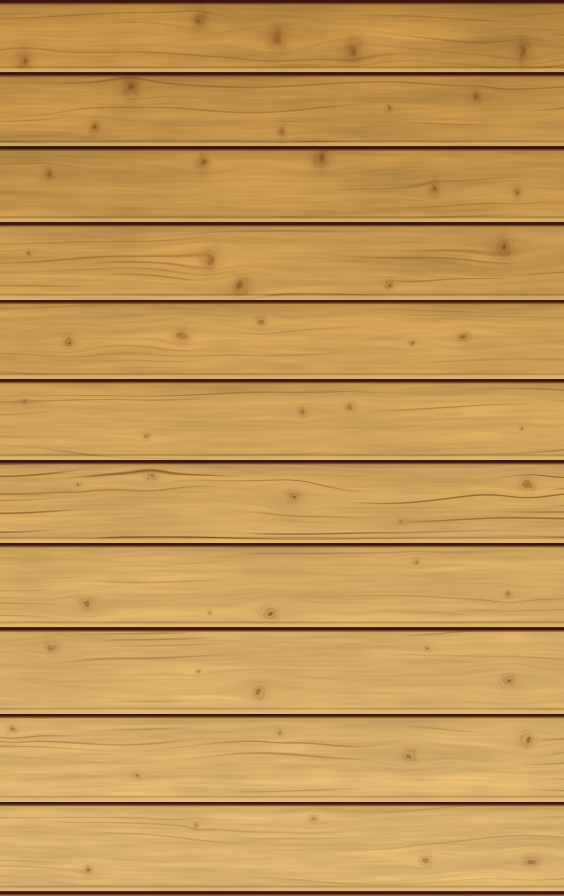
A Shadertoy shader for this texture:

```glsl
// Eleven horizontal pine cladding boards, growing slightly taller downwards.
// Each board has stretched-noise grain that bends around hashed knots, fine
// cracks, a pale lower lip and a dark shadow gap under the board above.

const float BOARD_HEIGHT = 0.0797;  // first board, in canvas heights
const float BOARD_GROWTH = 0.000977;
const float GAP_WIDTH = 0.0036;
const float LIP_WIDTH = 0.0045;
const int KNOTS = 5;

const vec3 WOOD_TOP = vec3(0.745, 0.555, 0.270);
const vec3 WOOD_BOTTOM = vec3(0.845, 0.695, 0.430);
const vec3 KNOT_BROWN = vec3(0.47, 0.27, 0.10);
const vec3 GAP_DARK = vec3(0.23, 0.09, 0.04);
const vec3 GAP_BROWN = vec3(0.41, 0.24, 0.11);
const vec3 LIP_PALE = vec3(0.88, 0.73, 0.44);

float hash(vec2 p) {
    vec3 q = fract(p.xyx * vec3(0.1031, 0.1030, 0.0973));
    q += dot(q, q.yzx + 33.33);
    return fract((q.x + q.y) * q.z);
}

float noise(vec2 p) {
    vec2 i = floor(p), f = fract(p);
    f = f * f * (3.0 - 2.0 * f);
    return mix(mix(hash(i), hash(i + vec2(1, 0)), f.x),
               mix(hash(i + vec2(0, 1)), hash(i + vec2(1, 1)), f.x), f.y);
}

float fbm(vec2 p) {
    float sum = 0.0, gain = 0.5;
    for (int i = 0; i < 4; i++) {
        sum += gain * noise(p);
        p = p * 2.03 + 17.3;
        gain *= 0.5;
    }
    return sum;
}

// Distance from the top to the upper edge of a board
float boardTop(float index) {
    return index * (BOARD_HEIGHT + BOARD_GROWTH * index);
}

float boardIndex(float y) {
    float a = BOARD_HEIGHT;
    return floor((sqrt(a * a + 4.0 * BOARD_GROWTH * y) - a) / (2.0 * BOARD_GROWTH));
}

// xy = knot centre on the board, z = radius
vec3 knotAt(float board, float k, float width, float height) {
    vec2 seed = vec2(board * 7.0 + 3.0, k * 13.0 + 5.0);
    float x = (k + 0.1 + 0.8 * hash(seed)) / float(KNOTS) * width;
    float y = mix(0.15, 0.85, hash(seed + 41.0)) * height;
    float size = hash(seed + 83.0);
    return vec3(x, y, mix(0.0025, 0.010, size * size));
}

// Ringed spot with a dark core; older upper boards show smudges instead
float knotShade(vec2 d, float r, float smudge, float seed) {
    d += r * 0.7 * (vec2(noise(d / r + seed), noise(d / r + seed + 9.0)) - 0.5);
    float dist = length(d * vec2(1.0, mix(1.15, 0.65, smudge))) / r;
    float rings = (0.5 + 0.5 * sin(dist * 11.0 + seed)) * exp(-dist * dist * 0.9);
    float core = exp(-dist * dist * 7.0);
    float stain = exp(-dist * dist * 0.8);
    return 0.38 * rings * (1.0 - 0.6 * smudge) + 0.45 * core + mix(0.18, 0.45, smudge) * stain;
}

// Thin dark contour lines of the bent grain, broken up along the board
float cracks(vec2 q, float board, float pixel) {
    float level = q.y * 150.0 + 2.5 * noise(vec2(q.x * 7.0, q.y * 25.0 + board * 9.0));
    float lane = floor(level);
    float line = abs(fract(level) - 0.5) / 150.0;
    float patchy = noise(vec2(q.x * 6.0 + board * 31.0, lane * 5.7 + board));
    return smoothstep(0.0006 + pixel, 0.0, line) * smoothstep(0.62, 0.88, patchy);
}

void mainImage(out vec4 fragColor, in vec2 fragCoord) {
    float pixel = 1.0 / iResolution.y;
    float width = iResolution.x * pixel;
    vec2 p = vec2(fragCoord.x, iResolution.y - fragCoord.y) * pixel;

    // Board-local position
    float board = boardIndex(p.y);
    float height = boardTop(board + 1.0) - boardTop(board);
    vec2 q = vec2(p.x, p.y - boardTop(board));
    float smudge = 1.0 - smoothstep(1.0, 6.0, board);
    float crackAmount = mix(0.25, 0.5, hash(vec2(board, 61.0)))
                      + 0.5 * smoothstep(1.0, 0.0, abs(board - 6.0));

    // Knots darken the wood and push the grain aside
    float knots = 0.0, bend = 0.0;
    for (int i = 0; i < KNOTS; i++) {
        vec3 knot = knotAt(board, float(i), width, height);
        vec2 d = q - knot.xy;
        vec2 reach = d / (knot.z * vec2(4.5, 2.2));
        bend -= 0.75 * d.y * exp(-dot(reach, reach));
        knots += knotShade(d, knot.z, smudge, board * 5.0 + float(i));
    }
    vec2 grainPos = q + vec2(0.0, bend + 0.006 * (noise(vec2(q.x * 5.0, board * 8.0)) - 0.5));

    // Wood tone, broad stains and grain
    vec3 color = mix(WOOD_TOP, WOOD_BOTTOM, smoothstep(-0.1, 1.05, p.y));
    color *= 1.0 + 0.05 * (hash(vec2(board, 19.0)) - 0.5);
    float stains = fbm(vec2(q.x * 7.0, q.y * 22.0) + board * 23.0) - 0.47;
    float bands = fbm(vec2(grainPos.x * 4.0, grainPos.y * 130.0) + board * 11.0) - 0.47;
    float fibres = noise(vec2(grainPos.x * 28.0, grainPos.y * 420.0) + board * 37.0) - 0.5;
    color *= 1.0 + (0.12 + 0.12 * smudge) * stains + 0.17 * bands + 0.07 * fibres;
    color = mix(color, KNOT_BROWN, clamp(knots * 0.75, 0.0, 0.8));
    color = mix(color, KNOT_BROWN, 0.75 * crackAmount * cracks(grainPos, board, pixel));

    // Pale lip with a fine groove above it, then the gap and its soft shadow
    float below = height - q.y;
    color = mix(color, LIP_PALE, 0.55 * smoothstep(LIP_WIDTH + pixel, LIP_WIDTH - pixel, below));
    color *= 1.0 - 0.16 * smoothstep(0.0022, 0.0, abs(below - LIP_WIDTH - 0.001));
    color *= 1.0 - 0.16 * exp(-q.y / 0.007);
    color = mix(color, GAP_BROWN, 0.9 * smoothstep(GAP_WIDTH + 2.0 * pixel, GAP_WIDTH, q.y));
    color = mix(color, GAP_DARK, smoothstep(GAP_WIDTH, GAP_WIDTH - pixel, q.y)
                               * smoothstep(-0.5 * pixel, 0.5 * pixel, q.y));
    fragColor = vec4(color, 1.0);
}
```
